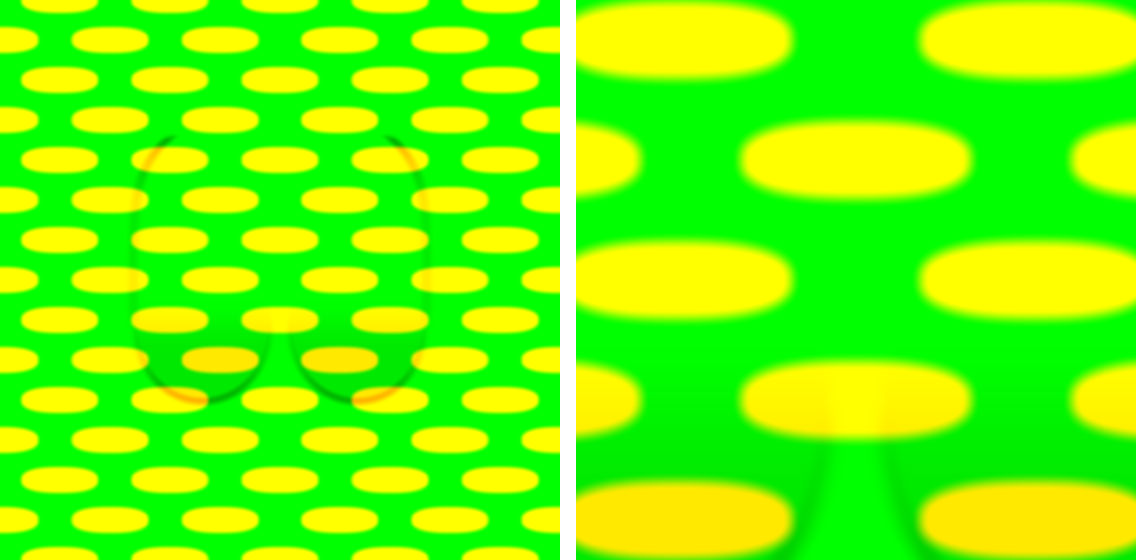
Left, the full canvas; right, a detail of the centre.
A Shadertoy shader for this pattern:

```glsl
const vec3 GROUND = vec3(0.0, 1.0, 0.0);
const vec3 SPOT = vec3(1.0, 1.0, 0.0);

// Approximate signed distance to a superellipse
float superellipse(vec2 p, vec2 radius, float power) {
    vec2 q = max(abs(p) / radius, vec2(1e-4));
    float level = pow(pow(q.x, power) + pow(q.y, power), 1.0 / power);
    vec2 slope = pow(q / level, vec2(power - 1.0)) / radius;
    return (level - 1.0) / length(slope);
}

// Soft-edged fill of a signed distance
float fill(float dist, float blur) {
    return 1.0 - smoothstep(-blur, blur, dist);
}

// Soft stroke along a zero distance
float stroke(float dist, float width) {
    return 1.0 - smoothstep(0.0, width, abs(dist));
}

// Staggered rows: five spots each, with a wider gap opposite the row centre
vec2 spotCell(vec2 uv, float rows, float spacing) {
    float row = round(uv.y * rows);
    float x = fract(uv.x + 0.5 * mod(row, 2.0)) - 0.5;
    float column = clamp(round(x / spacing), -2.0, 2.0);
    return vec2(x - column * spacing, uv.y - row / rows);
}

// Tinted lens with a rim that is strongest at the bottom
float lensShade(vec2 p, vec2 centre, vec2 radius) {
    float dist = superellipse(p - centre, radius, 2.0);
    float drop = centre.y - p.y;
    float tint = 0.085 * fill(dist, 0.006) * smoothstep(-0.05, 0.05, drop);
    float rimFade = smoothstep(0.0, radius.y, drop);
    float rim = stroke(dist, 0.012) * mix(0.04, 0.24, rimFade * rimFade);
    return tint + rim * smoothstep(-0.01, 0.03, drop);
}

// Faint upright arm that curls inward to a darker tip
float armShade(vec2 p, float side, float bottom, float top, float curl) {
    float rise = (p.y - bottom) / (top - bottom);
    float t = clamp(rise, 0.0, 1.0);
    float bend = pow(t, 6.0);
    float slope = 6.0 * curl * pow(t, 5.0) / (top - bottom);
    float dist = (p.x - side + curl * bend) / sqrt(1.0 + slope * slope);
    float ends = smoothstep(-0.05, 0.1, rise) * (1.0 - smoothstep(0.97, 1.02, rise));
    return stroke(dist, mix(0.016, 0.012, bend)) * mix(0.07, 0.34, bend) * ends;
}

void mainImage(out vec4 fragColor, in vec2 fragCoord) {
    vec2 uv = fragCoord / iResolution.xy;
    float blur = max(0.0055, 1.0 / iResolution.y);

    // Spots
    vec2 cell = spotCell(uv, 14.0, 0.1967);
    float spot = fill(superellipse(cell, vec2(0.0685, 0.0232), 2.5), blur);
    vec3 color = mix(GROUND, SPOT, spot);

    // Mirrored shading, confined to the middle of the tile
    vec2 p = vec2(abs(uv.x - 0.5), uv.y - 0.5);
    float shade = lensShade(p, vec2(0.138, -0.08), vec2(0.123, 0.137));
    shade += armShade(p, 0.262, -0.08, 0.257, 0.068);
    color.g *= 1.0 - shade;

    fragColor = vec4(color, 1.0);
}
```
